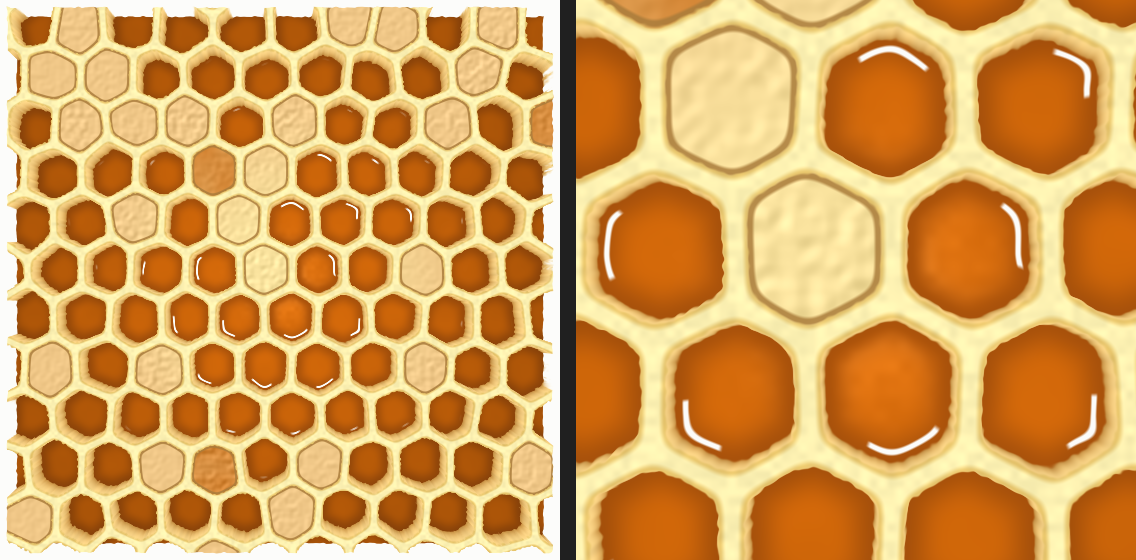
Left, the full canvas; right, a detail of the centre.
This texture is drawn by a three.js fragment shader. Its source:

```glsl
varying vec2 vUv;

const vec2 PITCH = vec2(0.0944, 0.0879);
const vec2 ORIGIN = vec2(-0.026, 0.018);
const float HALF_SIZE = 0.487;
const float DEPTH_SHRINK = 0.035;
const float WALL = 0.0072;
const float SOFT = 0.0011;
const int LAYERS = 12;

const vec3 WHITE = vec3(0.99, 0.99, 0.98);
const vec3 CREAM = vec3(0.995, 0.95, 0.70);
const vec3 WAX = vec3(0.94, 0.80, 0.51);
const vec3 OCHRE = vec3(0.78, 0.57, 0.27);
const vec3 HONEY = vec3(0.78, 0.385, 0.035);
const vec3 DARK_HONEY = vec3(0.62, 0.30, 0.04);

float hash(vec2 p) {
  return fract(sin(dot(p, vec2(127.1, 311.7))) * 43758.5453);
}

float noise(vec2 p) {
  vec2 i = floor(p), f = fract(p);
  f = f * f * (3.0 - 2.0 * f);
  return mix(mix(hash(i), hash(i + vec2(1.0, 0.0)), f.x),
             mix(hash(i + vec2(0.0, 1.0)), hash(i + 1.0), f.x), f.y);
}

// Staggered lattice, less regular away from the middle
vec2 cellCenter(vec2 id) {
  vec2 c = ORIGIN + PITCH * (id + vec2(0.5 * mod(id.y, 2.0), 0.0));
  vec2 jitter = vec2(hash(id + 17.3), hash(id + 41.9)) - 0.5;
  return c + jitter * (0.003 + 0.042 * length(c));
}

vec2 latticeId(vec2 p, vec2 offset) {
  vec2 g = (p - ORIGIN) / PITCH;
  float row = floor(g.y + 0.5) + offset.y;
  return vec2(floor(g.x - 0.5 * mod(row, 2.0) + 0.5) + offset.x, row);
}

vec2 nearestCell(vec2 p) {
  vec2 best = vec2(0.0);
  float bestDist = 9.0;
  for (int j = -1; j <= 1; j++) for (int i = -1; i <= 1; i++) {
    vec2 id = latticeId(p, vec2(float(i), float(j)));
    float dist = length(p - cellCenter(id));
    if (dist < bestDist) { bestDist = dist; best = id; }
  }
  return best;
}

// Rounded distance to the borders shared with the neighbours
float edgeDistance(vec2 p, vec2 cell) {
  vec2 c = cellCenter(cell);
  float sum = 0.0001;
  for (int j = -1; j <= 1; j++) for (int i = -1; i <= 1; i++) {
    vec2 id = latticeId(c, vec2(float(i), float(j)));
    if (length(id - cell) < 0.5) continue;
    vec2 n = cellCenter(id);
    sum += exp(-260.0 * dot(0.5 * (c + n) - p, normalize(n - c)));
  }
  return -log(sum) / 260.0;
}

float sheetMask(vec2 p) {
  float fray = 0.003 * (noise(p * 150.0) - 0.5);
  return 1.0 - smoothstep(-SOFT, SOFT, max(abs(p.x), abs(p.y)) - HALF_SIZE + fray);
}

vec3 honeyColor(vec2 p, vec2 cell, float edge) {
  vec2 c = cellCenter(cell);
  float reach = length(c);
  vec3 col = mix(DARK_HONEY, HONEY, smoothstep(0.008, 0.034, edge));
  col *= 1.06 - 0.2 * smoothstep(0.1, 0.55, reach) + 0.03 * (noise(p * 35.0) - 0.5);
  // Blurred reflection near the middle
  float glow = exp(-dot(p, p) / 0.004) * smoothstep(0.012, 0.024, edge);
  col += vec3(0.22, 0.18, 0.12) * glow * (0.4 + 0.6 * noise(p * 130.0));
  // Bright arc on the outward side
  vec2 v = p - c;
  float facing = dot(normalize(v + 0.00001), normalize(c + 0.00001));
  float turn = mix(0.78, 0.97, smoothstep(0.08, 0.3, reach));
  float arc = smoothstep(turn, turn + 0.06, facing);
  arc *= 1.0 - smoothstep(0.0008, 0.0025, abs(edge - 0.0135 - 0.003 * noise(p * 60.0)));
  arc *= (1.0 - smoothstep(0.24, 0.42, reach)) * step(0.25, hash(cell + 7.7));
  return mix(col, WHITE, arc);
}

vec3 capColor(vec2 p, vec2 cell, float edge, float stain) {
  float bumps = noise(p * 115.0) - noise(p * 115.0 + vec2(0.35, -0.35));
  vec3 col = mix(vec3(0.98, 0.89, 0.62), vec3(0.94, 0.78, 0.53), smoothstep(0.05, 0.35, length(p)));
  col = mix(col, vec3(0.82, 0.50, 0.18), stain * (0.7 + 0.3 * noise(p * 30.0)));
  col += bumps * (0.06 + 0.12 * hash(cell + 3.1));
  float seam = 1.0 - smoothstep(0.0008, 0.0032, abs(edge - WALL - 0.0015));
  return mix(col, OCHRE * 0.85, 0.85 * seam);
}

vec3 wallColor(vec2 p, float edge, float depth) {
  vec3 top = mix(CREAM, WAX * vec3(0.96, 0.96, 0.82), smoothstep(0.003, WALL, edge));
  vec3 side = mix(WAX * 1.04, OCHRE, depth * depth);
  vec3 col = mix(top, side, smoothstep(0.0, 0.2, depth));
  return col * (0.96 + 0.08 * noise(p * 190.0));
}

void main() {
  vec2 q = vUv - 0.5;
  vec3 col = WHITE;
  // Stacked slices, drawn from the floor to the rim
  for (int i = 0; i <= LAYERS; i++) {
    float depth = 1.0 - float(i) / float(LAYERS);
    vec2 p = q / (1.0 - DEPTH_SHRINK * depth);
    vec2 cell = nearestCell(p);
    float edge = edgeDistance(p, cell);
    float inside = sheetMask(p);
    float kind = hash(cell);
    if (i == 0) col = mix(col, honeyColor(p, cell, edge), inside);
    if (i == LAYERS && kind < 0.23)
      col = mix(col, capColor(p, cell, edge, step(0.2, kind)), inside);
    float fuzz = (noise(p * 240.0) - 0.5) * (0.0012 + 0.005 * length(q));
    float width = WALL + 0.0022 * depth + fuzz;
    float wall = 1.0 - smoothstep(-SOFT, SOFT, edge - width);
    col = mix(col, wallColor(p, edge, depth), wall * inside);
  }
  gl_FragColor = vec4(col, 1.0);
}
```
